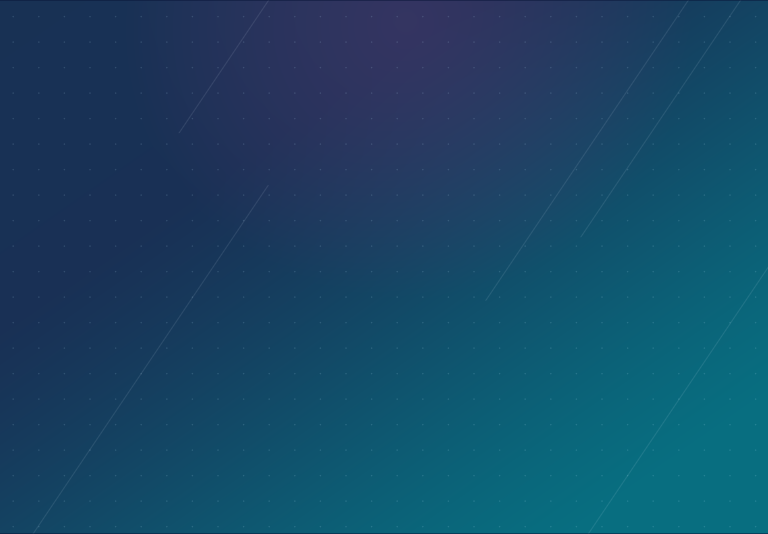
Reproduce this background procedurally as a Shadertoy shader.

```glsl
// Dusk backdrop: a slanted navy-to-teal gradient with a violet glow at the top,
// overlaid with a fine grid of dots and a few thin parallel diagonal streaks.
// Scene space is 1 wide and SCENE_HEIGHT tall, with y running down from the top.

const float SCENE_HEIGHT = 0.698;

// Slanted gradient
const float GRADIENT_ANGLE = 2.5307;   // clockwise from straight up, radians
const vec3 NAVY_CORNER = vec3(0.093, 0.194, 0.331);
const vec3 NAVY        = vec3(0.097, 0.189, 0.333);
const vec3 TEAL        = vec3(0.030, 0.432, 0.503);
const float NAVY_STOP = 0.31;
const float TEAL_STOP = 0.875;
const float RAMP_EASE = 0.4;           // 0 is a straight ramp, 1 a full S-curve

// Violet glow
const vec3 GLOW_COLOR = vec3(0.42, 0.24, 0.48);
const vec2 GLOW_CENTER = vec2(0.53, 0.03);
const vec2 GLOW_RADIUS = vec2(0.37, 0.36);
const float GLOW_STRENGTH = 0.335;
const float GLOW_FULLNESS = 0.35;      // 0 is a cone, higher is rounder

// Dot grid
const vec3 DOT_COLOR = vec3(0.75, 0.92, 1.0);
const float DOT_SPACING = 1.0 / 30.0;
const vec2 DOT_ORIGIN = vec2(0.0172, 0.0217);
const float DOT_RADIUS = 0.0009;
const float DOT_OPACITY = 0.15;

// Streaks: x where the line meets the top, then the y of its two ends
const int STREAK_COUNT = 5;
const vec3 STREAKS[STREAK_COUNT] = vec3[STREAK_COUNT](
    vec3(0.350, -0.1, 0.174),
    vec3(0.512, 0.242, 0.8),
    vec3(0.8965, -0.1, 0.393),
    vec3(0.9645, -0.1, 0.310),
    vec3(1.235, 0.2, 0.8));
const float STREAK_SLOPE = 0.672;      // leftward shift per unit of descent
const vec3 STREAK_COLOR = vec3(0.90, 0.95, 1.0);
const float STREAK_HALF_WIDTH = 0.0007;
const float STREAK_OPACITY = 0.10;

// Thin dark rim along the top and bottom
const vec3 RIM_COLOR = vec3(0.03, 0.08, 0.22);
const float RIM_WIDTH = 0.0013;
const float RIM_OPACITY = 0.5;

// Antialiased fill of a shape from its signed distance
float coverage(float dist, float pixel) {
    return clamp(0.5 - dist / pixel, 0.0, 1.0);
}

vec3 slantedGradient(vec2 p) {
    vec2 dir = vec2(sin(GRADIENT_ANGLE), -cos(GRADIENT_ANGLE));
    float t = dot(p, dir) / dot(vec2(1.0, SCENE_HEIGHT), dir);
    vec3 color = mix(NAVY_CORNER, NAVY, clamp(t / NAVY_STOP, 0.0, 1.0));
    float ramp = clamp((t - NAVY_STOP) / (TEAL_STOP - NAVY_STOP), 0.0, 1.0);
    return mix(color, TEAL, mix(ramp, smoothstep(0.0, 1.0, ramp), RAMP_EASE));
}

float glow(vec2 p) {
    float f = max(1.0 - length((p - GLOW_CENTER) / GLOW_RADIUS), 0.0);
    return f * (1.0 + GLOW_FULLNESS * (1.0 - f));
}

float dotGrid(vec2 p, float pixel) {
    vec2 cell = (fract((p - DOT_ORIGIN) / DOT_SPACING + 0.5) - 0.5) * DOT_SPACING;
    return coverage(length(cell) - DOT_RADIUS, pixel);
}

float streaks(vec2 p, float pixel) {
    float sum = 0.0;
    for (int i = 0; i < STREAK_COUNT; i++) {
        vec3 s = STREAKS[i];
        float across = abs(p.x + STREAK_SLOPE * p.y - s.x) / length(vec2(1.0, STREAK_SLOPE));
        float beyond = max(s.y - p.y, p.y - s.z);
        sum += coverage(across - STREAK_HALF_WIDTH, pixel) * coverage(beyond, pixel);
    }
    return min(sum, 1.0);
}

void mainImage(out vec4 fragColor, in vec2 fragCoord) {
    vec2 uv = fragCoord / iResolution.xy;
    vec2 p = vec2(uv.x, (1.0 - uv.y) * SCENE_HEIGHT);
    float pixel = 1.0 / iResolution.x;

    // Soft background
    vec3 color = slantedGradient(p);
    color = mix(color, GLOW_COLOR, GLOW_STRENGTH * glow(p));

    // Fine details
    color = mix(color, DOT_COLOR, DOT_OPACITY * dotGrid(p, pixel));
    color = mix(color, STREAK_COLOR, STREAK_OPACITY * streaks(p, pixel));
    float edge = min(p.y, SCENE_HEIGHT - p.y);
    color = mix(color, RIM_COLOR, RIM_OPACITY * coverage(edge - RIM_WIDTH, pixel));

    fragColor = vec4(color, 1.0);
}
```
